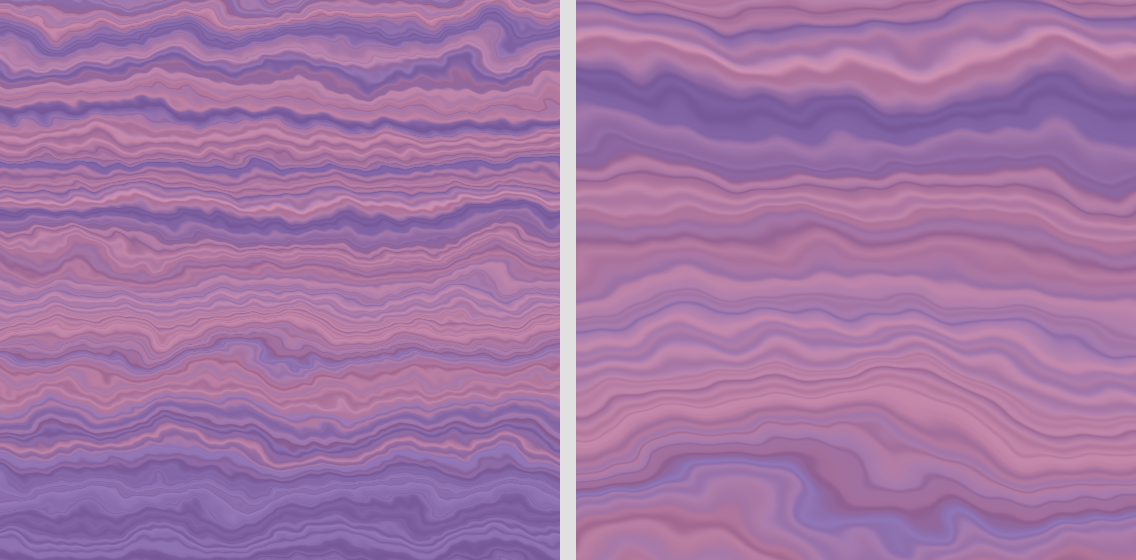
Left: the whole. Right: its middle third, enlarged.
This texture is drawn by a Shadertoy shader. Its source:

```glsl
float hash(vec2 p) {
    vec3 q = fract(p.xyx * 0.1031);
    q += dot(q, q.yzx + 33.33);
    return fract((q.x + q.y) * q.z);
}

float cornerSlope(vec2 cell, vec2 offset) {
    vec2 slope = vec2(hash(cell), hash(cell + 57.3)) * 2.0 - 1.0;
    return dot(slope, offset);
}

float gradientNoise(vec2 p) {
    vec2 i = floor(p), f = p - i;
    vec2 u = f * f * f * (f * (f * 6.0 - 15.0) + 10.0);
    vec2 e = vec2(1.0, 0.0);
    float low = mix(cornerSlope(i, f), cornerSlope(i + e.xy, f - e.xy), u.x);
    float high = mix(cornerSlope(i + e.yx, f - e.yx), cornerSlope(i + e.xx, f - e.xx), u.x);
    return mix(low, high, u.y);
}

// Smooth random profile through the strata
float layers(float x, float seed) {
    float i = floor(x);
    return mix(hash(vec2(i, seed)), hash(vec2(i + 1.0, seed)), smoothstep(0.0, 1.0, x - i));
}

// Profile that fades to its mean where it is too fine to resolve
float fineLayers(float depth, float frequency, float shift, float footprint) {
    float visible = 1.0 - smoothstep(0.5, 1.2, footprint * frequency);
    return mix(0.5, layers(depth * frequency + shift, frequency), visible);
}

// Folding that lifts, pinches and swells the strata
float fold(vec2 p) {
    float height = 0.0, amplitude = 0.068;
    vec2 frequency = vec2(5.2, 5.2);
    for (int octave = 0; octave < 4; octave++) {
        float k = float(octave);
        vec2 sheared = p + vec2(0.35 * p.y * (k - 1.5), 0.0);
        height += amplitude * gradientNoise(sheared * frequency + 17.7 * k + 3.4);
        frequency *= 2.05;
        amplitude *= 0.5;
    }
    return height;
}

void mainImage(out vec4 fragColor, in vec2 fragCoord) {
    vec2 uv = fragCoord / iResolution.y;
    float depth = uv.y + fold(uv);
    float footprint = length(vec2(dFdx(depth), dFdy(depth)));

    // Thin violet seams of uneven strength, tinted layers and a violet base
    float seam = pow(0.5 + 0.5 * cos(6.2832 * (depth * 9.0 + 0.8 * layers(depth * 5.0, 2.0))), 10.0);
    seam *= 0.35 + 0.65 * layers(depth * 8.0, 5.0);
    float base = 1.0 - smoothstep(0.08, 0.29, depth);
    float tint = 0.65 * seam + 0.65 * base
        + 0.48 * fineLayers(depth, 58.0, 0.0, footprint)
        + 0.36 * fineLayers(depth, 130.0, 0.0, footprint)
        + 0.26 * fineLayers(depth, 220.0, 0.0, footprint);
    float violetShare = smoothstep(0.28, 1.02, tint);

    // Broad shade, thin dark lines and embossed edges
    float grain = 0.40 * fineLayers(depth, 75.0, 0.0, footprint)
        + 0.36 * fineLayers(depth, 150.0, 0.0, footprint)
        + 0.24 * fineLayers(depth, 250.0, 0.0, footprint);
    float lineResolved = 1.0 - smoothstep(0.4, 0.9, footprint * 115.0);
    float lines = smoothstep(0.55, 1.0, 1.0 - abs(2.0 * layers(depth * 115.0, 9.0) - 1.0));
    float emboss = fineLayers(depth, 160.0, 0.45, footprint) - fineLayers(depth, 160.0, -0.45, footprint);
    float dark = 0.65 * smoothstep(0.28, 0.82, grain) + 0.42 * lines * lineResolved + 0.42 * emboss;

    vec3 pink = vec3(0.76, 0.53, 0.66);
    vec3 violet = vec3(0.55, 0.44, 0.685);
    vec3 color = mix(pink, violet, violetShare);
    color *= mix(vec3(1.02), vec3(0.84, 0.78, 0.87), clamp(dark, -0.2, 1.1));
    fragColor = vec4(color, 1.0);
}
```
